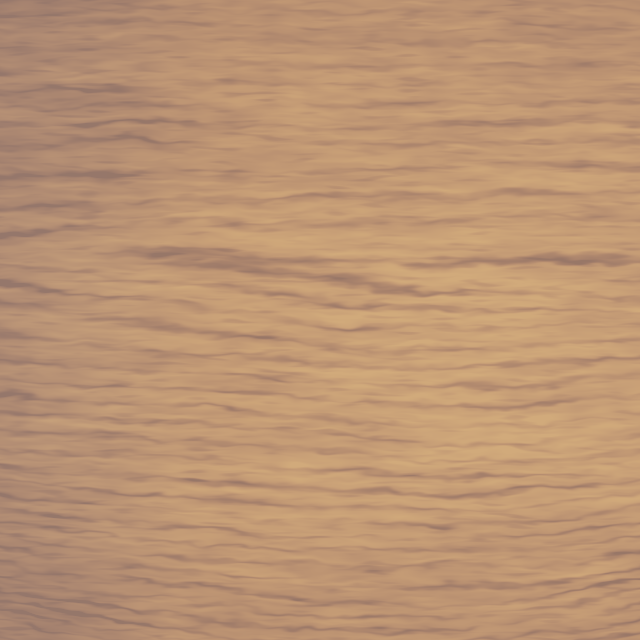
Reproduce this texture procedurally as a WebGL 1 fragment shader.

```glsl
precision highp float;
// Pale oak board: horizontal grain with a cathedral figure and soft fibres.
uniform vec2 u_resolution;

vec2 gradient(vec2 cell) {
  vec2 h = vec2(dot(cell, vec2(127.1, 311.7)), dot(cell, vec2(269.5, 183.3)));
  return 2.0 * fract(sin(h) * 43758.55) - 1.0;
}

// Gradient noise, roughly -0.7 to 0.7
float noise(vec2 p) {
  vec2 i = floor(p), f = fract(p);
  vec2 u = f * f * f * (f * (f * 6.0 - 15.0) + 10.0);
  float low = mix(dot(gradient(i), f),
                  dot(gradient(i + vec2(1, 0)), f - vec2(1, 0)), u.x);
  float high = mix(dot(gradient(i + vec2(0, 1)), f - vec2(0, 1)),
                   dot(gradient(i + vec2(1, 1)), f - vec2(1, 1)), u.x);
  return mix(low, high, u.y);
}

// Bends the board so that the grain wanders and sags near the bottom
vec2 warp(vec2 p) {
  float lower = (1.0 - p.y) * (1.0 - p.y);
  float sag = 0.06 * lower * pow(abs(2.0 * p.x - 1.15), 2.0);
  float sway = 0.018 * noise(p * vec2(2.3, 4.0) + 3.7)
             + 0.014 * noise(p * vec2(6.0, 17.0) + 11.2)
             + 0.009 * noise(p * vec2(17.0, 60.0) + 5.1)
             + 0.006 * noise(p * vec2(34.0, 130.0) + 2.9);
  return vec2(p.x, p.y - sag + sway);
}

// Growth ring count: nested arches open to the right, tighter far from the axis
float ringCount(vec2 p) {
  float d = p.y - 0.61 + 0.07 * p.x * exp(-8.0 * abs(p.y - 0.58));
  float arch = 1.95 * (1.0 - exp(-2.2 * p.x)) * exp(-6.0 * abs(d));
  return 20.0 * sqrt(d * d + 0.0008) + 22.0 * d * d - arch + 0.43
       + 0.9 * noise(vec2(p.x * 1.4, p.y * 11.0) + 21.0);
}

// Layered fibres, long and thin along the board
float fibres(vec2 p) {
  float sum = 0.0;
  vec2 scale = vec2(3.0, 36.0);
  float amount = 0.5;
  for (int i = 0; i < 4; i++) {
    sum += amount * noise(p * scale + float(i) * 17.3);
    scale *= vec2(1.9, 1.65);
    amount *= 0.97;
  }
  return sum;
}

void main() {
  vec2 p = gl_FragCoord.xy / u_resolution;
  vec2 q = warp(p);
  float grain = fibres(vec2(p.x, mix(p.y, q.y, 0.6)));

  // Dark ring lines, broken up by the fibres, boldest around the figure
  float wave = 0.5 + 0.5 * cos(6.2832 * ringCount(q));
  float line = pow(wave, 4.0);
  float patches = 0.6 + 1.3 * noise(p * vec2(3.5, 19.0) + 31.0);
  float figure = exp(-pow((p.y - 0.58) / 0.09, 2.0));
  line *= clamp(patches + 0.25 * figure - 0.9 * grain, 0.03, 1.3);
  line *= mix(0.4, 1.0, smoothstep(0.98, 0.7, p.y));

  // Broad light: warm centre right, dimmer left side, top and bottom corner
  vec2 fromGlow = (p - vec2(0.68, 0.46)) * vec2(0.95, 1.2);
  float tone = 0.95 - 0.80 * dot(fromGlow, fromGlow);
  tone -= 0.10 * smoothstep(0.3, 0.0, p.x);
  tone += 0.20 * noise(p * vec2(2.0, 6.0) + 8.0);
  tone += 0.44 * grain - 0.52 * line;

  // Short dark pores
  float pores = noise(p * vec2(18.0, 140.0) + 47.0);
  tone -= 0.24 * smoothstep(0.08, 0.5, pores);
  tone = clamp(tone, 0.0, 1.1);

  // Middle tones lean red, the left edge is a little greyer
  vec3 wood = mix(vec3(0.595, 0.465, 0.405), vec3(0.80, 0.65, 0.475), tone);
  wood += vec3(0.045, -0.015, -0.005) * tone * (1.1 - tone);
  wood += vec3(-0.012, 0.0, 0.014) * smoothstep(0.4, 0.0, p.x);
  gl_FragColor = vec4(wood, 1.0);
}
```
